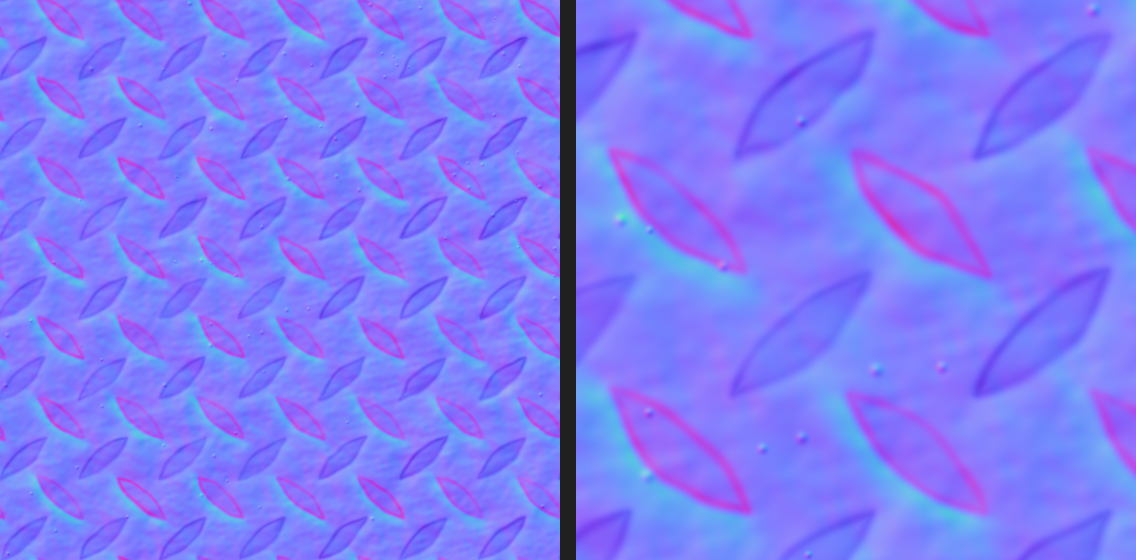
Left: the whole. Right: its middle third, enlarged.
Reproduce this texture map procedurally as a WebGL 1 fragment shader.

```glsl
precision highp float;

uniform vec2 u_resolution;

#define REPEATS 7.0
#define HALF_LENGTH 0.375
#define HALF_WIDTH 0.102
#define LEAN_ANGLE 0.73
#define RIM_WIDTH 0.024
#define SLOPE_WIDTH 0.125
#define MOTTLE 0.13
#define GRAIN 0.17
#define PIT_GRID 46.0
#define PIT_RADIUS 0.13
#define PIT_DEPTH 0.7
#define BASE_TILT vec2(-0.02, -0.02)

float hash(vec2 p) {
  return fract(sin(dot(p, vec2(127.1, 311.7))) * 43758.545);
}

vec2 hash2(vec2 p) {
  return vec2(hash(p), hash(p + 37.3));
}

float noise(vec2 p) {
  vec2 i = floor(p);
  vec2 f = fract(p);
  f = f * f * (3.0 - 2.0 * f);
  return mix(mix(hash(i), hash(i + vec2(1.0, 0.0)), f.x),
             mix(hash(i + vec2(0.0, 1.0)), hash(i + vec2(1.0, 1.0)), f.x), f.y);
}

// Two independent noise channels centred on zero
vec2 noise2(vec2 p) {
  return vec2(noise(p), noise(p + 71.7)) - 0.5;
}

// Tilt of a bumpy height field, green pointing down
vec2 bumps(vec2 p) {
  vec2 e = vec2(0.4, 0.0);
  p = vec2(0.87 * p.x - 0.5 * p.y, 0.5 * p.x + 0.87 * p.y);
  vec2 g = vec2(noise(p + e.xy) - noise(p - e.xy), noise(p + e.yx) - noise(p - e.yx));
  return vec2(-0.87 * g.x - 0.5 * g.y, -0.5 * g.x + 0.87 * g.y);
}

// Signed distance to a pointed lens whose long axis is y
float lens(vec2 p) {
  float radius = (HALF_LENGTH * HALF_LENGTH + HALF_WIDTH * HALF_WIDTH) / (2.0 * HALF_WIDTH);
  float offset = radius - HALF_WIDTH;
  p = abs(p);
  return (p.y - HALF_LENGTH) * offset > p.x * HALF_LENGTH
    ? length(p - vec2(0.0, HALF_LENGTH))
    : length(p + vec2(offset, 0.0)) - radius;
}

// Surface tilt of one diagonal family of raised treads
vec2 treads(vec2 grid, vec2 centre, float lean, vec2 rimTilt, vec2 slopeTilt, float lowerRim) {
  vec2 q = grid - centre;
  vec2 id = floor(q + 0.5);
  vec2 vary = hash2(id + lean * 9.0);
  q -= id + (vary - 0.5) * 0.015;

  vec2 axis = vec2(cos(LEAN_ANGLE), -lean * sin(LEAN_ANGLE));
  float along = dot(q, axis);
  float across = dot(q, vec2(-axis.y, axis.x) * lean);
  across *= sign(dot(vec2(-axis.y, axis.x) * lean, vec2(0.0, 1.0)));
  float d = lens(vec2(across, along));

  float inside = 1.0 - smoothstep(-0.04, 0.01, d);
  float lower = 1.0 - smoothstep(-0.08, 0.04, across);
  float rim = exp(-d * d / (RIM_WIDTH * RIM_WIDTH)) * mix(1.0, lowerRim, lower);
  float outside = smoothstep(-0.01, 0.05, d) * exp(-d * d / (SLOPE_WIDTH * SLOPE_WIDTH));

  // Pressing depth drifts across the sheet, opposite for each family
  float pressed = 1.0 - lean * 0.12 * (grid.x / REPEATS * 2.0 - 1.0);
  float wear = 0.6 + 0.55 * noise(grid * 4.0 + lean * 20.0);
  float crown = inside * (0.3 - 2.0 * across);
  vec2 tilt = rimTilt * (rim * wear * 1.15 + crown) * mix(0.85, 1.12, vary.x);
  tilt -= slopeTilt * outside * lower * mix(0.85, 1.15, vary.y);
  tilt += vec2(0.10, -0.03) * outside * (1.0 - lower);
  return tilt * pressed;
}

// Sparse small dents, gathered in patches
vec2 pits(vec2 uv) {
  vec2 p = uv * PIT_GRID;
  vec2 id = floor(p);
  vec2 d = fract(p) - mix(vec2(0.3), vec2(0.7), hash2(id + 5.0));
  float patchy = smoothstep(0.35, 0.85, noise(uv * 6.0 + 13.0)) * dot(uv, vec2(0.5));
  float present = step(hash(id + 91.0), 0.01 + 0.12 * patchy);
  float radius = PIT_RADIUS * mix(0.6, 1.2, hash(id + 17.0));
  d /= radius;
  return vec2(-d.x, d.y) * exp(-dot(d, d)) * present * PIT_DEPTH;
}

void main() {
  vec2 uv = gl_FragCoord.xy / u_resolution;
  vec2 grid = uv * REPEATS + noise2(uv * 40.0) * 0.035;

  // Uneven sheet
  vec2 tilt = BASE_TILT;
  tilt += bumps(uv * 18.0) * MOTTLE;
  tilt += bumps(uv * 44.0 + 4.0) * GRAIN;
  tilt += bumps(uv * 105.0 + 9.0) * GRAIN * 0.75;

  // Crossed treads
  tilt += treads(grid, vec2(0.760, 0.775), 1.0, vec2(0.38, -0.33), vec2(0.25, -0.46), 1.0);
  tilt += treads(grid, vec2(0.283, 0.270), -1.0, vec2(-0.14, -0.30), vec2(-0.09, -0.20), 0.55);

  // Dents
  tilt += pits(uv);

  float height = sqrt(max(0.0, 1.0 - dot(tilt, tilt)));
  gl_FragColor = vec4(tilt * 0.5 + 0.5, (height * 0.5 + 0.5) * 0.995, 1.0);
}
```
